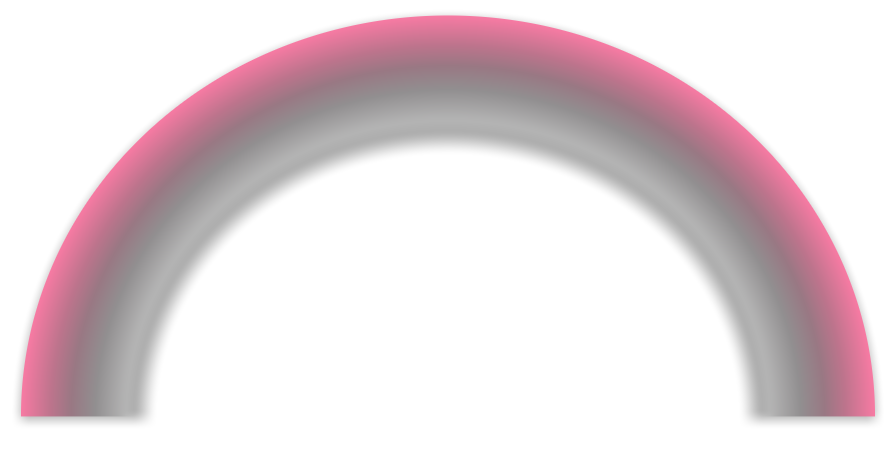
Write a WebGL 2 fragment shader that draws this background.

```glsl
#version 300 es
precision highp float;

// Lengths are percent of the canvas width
#define CENTER vec2(50.0, 3.97)
#define RADII vec2(47.66, 44.75)
#define SHADOW_DROP 0.35
#define SHADOW_BLUR 1.15
#define SHADOW_GRAY 0.68
#define INNER_START 12.4
#define INNER_END 15.3

uniform vec2 u_resolution;
out vec4 fragColor;

// Inward distance from the outer ellipse, by iterating the inset radii
float archDepth(vec2 p) {
    float depth = 0.0;
    for (int i = 0; i < 5; i++) {
        vec2 inset = RADII - depth;
        depth += (1.0 - length(p / inset)) * min(inset.x, inset.y);
        depth = min(depth, 25.0);
    }
    return depth;
}

float ramp(float a, float b, float x) {
    return clamp((x - a) / (b - a), 0.0, 1.0);
}

// Color across the band, from the outer rim inward
vec3 bandColor(float depth) {
    const vec3 pink = vec3(0.97, 0.48, 0.64);
    const vec3 rose = vec3(0.74, 0.455, 0.55);
    const vec3 mauve = vec3(0.60, 0.47, 0.515);
    const vec3 gray = vec3(0.57, 0.56, 0.565);
    const vec3 silver = vec3(0.715);
    vec3 color = mix(pink, rose, ramp(0.0, 3.3, depth));
    color = mix(color, mauve, ramp(3.3, 5.6, depth));
    color = mix(color, gray, ramp(5.6, 8.3, depth));
    return mix(color, silver, ramp(8.3, 11.8, depth));
}

void main() {
    float pixel = 100.0 / u_resolution.x;
    vec2 p = gl_FragCoord.xy * pixel - CENTER;

    // Soft shadow, dropped below the arch
    vec2 q = p + vec2(0.0, SHADOW_DROP);
    float shadowDepth = archDepth(q);
    float shadow = smoothstep(-SHADOW_BLUR, SHADOW_BLUR, shadowDepth)
                 * (1.0 - smoothstep(INNER_START, INNER_END, shadowDepth))
                 * smoothstep(-SHADOW_BLUR, SHADOW_BLUR, q.y);
    vec3 color = mix(vec3(1.0), vec3(SHADOW_GRAY), shadow);

    // Band with crisp rim and base, fading at its inner side
    float depth = archDepth(p);
    float body = ramp(-0.5 * pixel, 0.5 * pixel, depth)
               * ramp(-0.5 * pixel, 0.5 * pixel, p.y)
               * (1.0 - smoothstep(10.8, 13.2, depth));
    color = mix(color, bandColor(depth), body);

    fragColor = vec4(color, 1.0);
}
```
